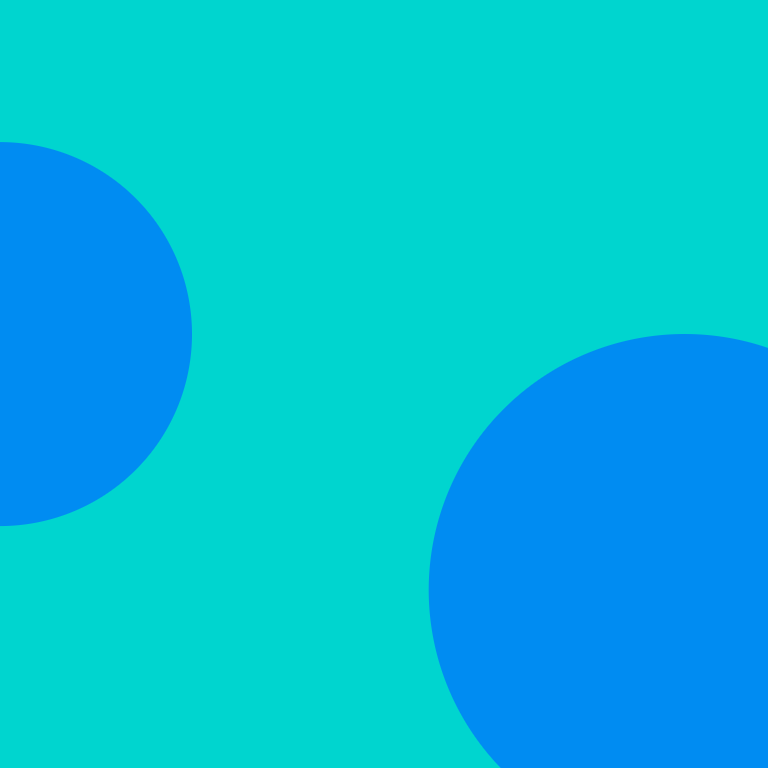
A Shadertoy shader for this background:

```glsl
const vec3 TEAL = vec3(0.0, 0.835, 0.81);
const vec3 BLUE = vec3(0.0, 0.55, 0.95);

const vec2 LEFT_CENTER = vec2(0.0, 0.565);
const float LEFT_RADIUS = 0.25;
const vec2 RIGHT_CENTER = vec2(0.8915, 0.2318);
const float RIGHT_RADIUS = 0.3333;

float circleDistance(vec2 p, vec2 center, float radius) {
    return length(p - center) - radius;
}

void mainImage(out vec4 fragColor, in vec2 fragCoord) {
    vec2 uv = fragCoord / iResolution.xy;
    float pixel = 1.0 / iResolution.y;

    // Union of the two discs
    float leftDisc = circleDistance(uv, LEFT_CENTER, LEFT_RADIUS);
    float rightDisc = circleDistance(uv, RIGHT_CENTER, RIGHT_RADIUS);
    float discs = min(leftDisc, rightDisc);

    // Antialiased fill, one pixel wide
    float coverage = clamp(0.5 - discs / pixel, 0.0, 1.0);
    fragColor = vec4(mix(TEAL, BLUE, coverage), 1.0);
}
```
